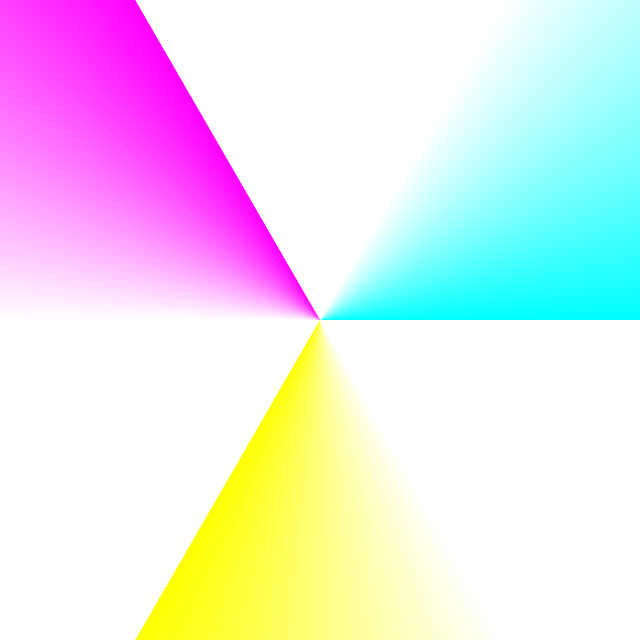
Give the GLSL for this background, as a WebGL 2 fragment shader.

```glsl
#version 300 es
precision highp float;

uniform vec2 u_resolution;
out vec4 fragColor;

const float PI = 3.14159265;

void main() {
    float pixel = 1.0 / min(u_resolution.x, u_resolution.y);
    vec2 p = (gl_FragCoord.xy - 0.5 * u_resolution) * pixel;

    // Signed angle from the hard edge of the cyan, magenta and yellow wedges
    vec3 edgeAngle = vec3(0.0, 2.0, 4.0) * PI / 3.0;
    vec3 turn = mod(atan(p.y, p.x) - edgeAngle + PI, 2.0 * PI) - PI;

    // Each ink fades linearly over a sixth of a turn
    vec3 ink = clamp(1.0 - turn / (PI / 3.0), 0.0, 1.0);

    // Antialias the hard edge by its arc distance in pixels
    vec3 coverage = clamp(turn * length(p) / pixel + 0.5, 0.0, 1.0);

    // Inks subtract red, green and blue from white
    fragColor = vec4(1.0 - ink * coverage, 1.0);
}
```
